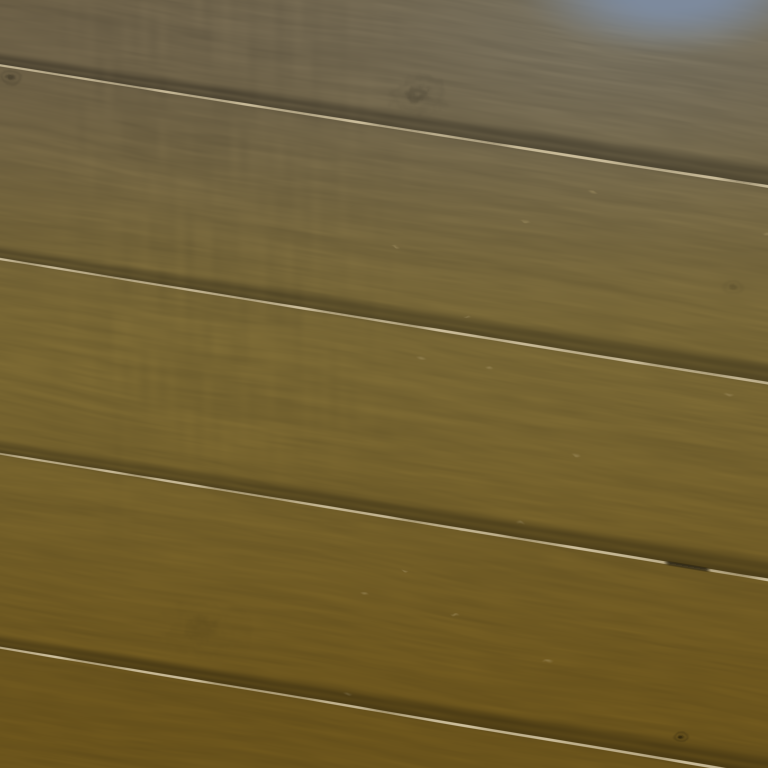
Reproduce this texture procedurally as a Shadertoy shader.

```glsl
// Slanted varnished wood boards with pale seams and a shadowed groove above each.
// A board coordinate v counts seams downward; grain, saw ripples, knots and flecks
// are layered on a vertical colour gradient, with a cool window glare at the top.

// Seam i runs along y = FIRST_SEAM - PITCH*i - (SLOPE + FAN*i)*x
const float FIRST_SEAM = 0.915;
const float PITCH = 0.2527;
const float SLOPE = 0.158;
const float FAN = 0.0033;

const float SEAM_HALF_WIDTH = 0.0014;
const vec2 GROOVE_WIDTH = vec2(0.017, 0.029);   // left, right
const float GROOVE_DEPTH = 0.30;
const float GRAIN_STRENGTH = 0.13;
const float FINE_GRAIN_STRENGTH = 0.05;
const float RIPPLE_STRENGTH = 0.055;
const int FLECK_COUNT = 16;

const vec3 WOOD_LOW = vec3(0.415, 0.325, 0.105);
const vec3 WOOD_MID = vec3(0.460, 0.388, 0.182);
const vec3 WOOD_HIGH = vec3(0.420, 0.368, 0.265);
const vec3 HAZE = vec3(0.500, 0.485, 0.430);
const vec3 GLARE = vec3(0.490, 0.550, 0.640);
const vec3 SEAM_LIGHT = vec3(0.800, 0.745, 0.610);
const vec3 FLECK_LIGHT = vec3(0.640, 0.570, 0.390);

// Knots and stains: centre x, y, radius, darkness
const int KNOT_COUNT = 5;
const vec4 KNOTS[KNOT_COUNT] = vec4[](
    vec4(0.545, 0.877, 0.030, 0.15), vec4(0.885, 0.040, 0.009, 0.50),
    vec4(0.955, 0.625, 0.013, 0.12), vec4(0.014, 0.900, 0.013, 0.30),
    vec4(0.270, 0.180, 0.045, 0.07));
const vec2 CHIP_CENTER = vec2(0.895, 0.257);    // broken stretch of seam
const float CHIP_HALF_LENGTH = 0.032;

float hash(vec2 p) {
    vec3 q = fract(p.xyx * 0.1031);
    q += dot(q, q.yzx + 33.33);
    return fract((q.x + q.y) * q.z);
}

float noise(vec2 p) {
    vec2 i = floor(p), f = fract(p);
    f = f * f * (3.0 - 2.0 * f);
    return mix(mix(hash(i), hash(i + vec2(1, 0)), f.x),
               mix(hash(i + vec2(0, 1)), hash(i + vec2(1, 1)), f.x), f.y);
}

float fbm(vec2 p) {
    float sum = 0.0, amp = 0.5;
    for (int i = 0; i < 4; i++) {
        sum += amp * noise(p);
        p = p * 2.03 + 7.1;
        amp *= 0.5;
    }
    return sum;
}

// Gradient up the wall, plus haze spreading from the glare
vec3 woodColor(vec2 uv) {
    vec3 col = mix(WOOD_LOW, WOOD_MID, smoothstep(0.0, 0.58, uv.y));
    col = mix(col, WOOD_HIGH, smoothstep(0.52, 0.98, uv.y));
    float haze = exp(-3.2 * length((uv - vec2(0.87, 1.02)) * vec2(0.9, 1.6)));
    return mix(col, HAZE, haze);
}

// Brightness factor of the streaks along a board and the ripples across it
float grain(vec2 uv, float v, float board) {
    vec2 p = vec2(uv.x, v) + vec2(board * 5.3 + 20.0, 10.0);
    p.y += 0.06 * noise(p * vec2(4.0, 3.0));
    float streaks = fbm(p * vec2(5.0, 26.0)) - 0.47;
    float fine = noise(p * vec2(24.0, 62.0)) - 0.5;
    float window = smoothstep(0.03, 0.16, uv.x) * (1.0 - smoothstep(0.32, 0.62, uv.x));
    float ripple = (noise(vec2(uv.x * 85.0, v * 4.0)) - 0.5) * window;
    ripple *= smoothstep(0.2, 0.6, uv.y);
    return 1.0 + GRAIN_STRENGTH * streaks + FINE_GRAIN_STRENGTH * fine
               + RIPPLE_STRENGTH * ripple;
}

void mainImage(out vec4 fragColor, in vec2 fragCoord) {
    vec2 uv = fragCoord / iResolution.xy;
    float px = 1.0 / iResolution.y;

    // Board coordinates
    float pitch = PITCH + FAN * uv.x;
    float v = (FIRST_SEAM - uv.y - SLOPE * uv.x) / pitch;
    v += 0.004 * (noise(vec2(uv.x * 5.0, floor(v + 0.5) * 9.0 + 30.0)) - 0.5);
    float board = floor(v);
    float below = fract(v) * pitch;             // distance under the seam above
    float above = pitch - below;                // distance over the seam below

    vec3 col = woodColor(uv) * grain(uv, v, board);
    col *= 0.985 + 0.03 * hash(vec2(board + 11.0, 3.0));

    // Knots with ragged rings
    for (int i = 0; i < KNOT_COUNT; i++) {
        vec4 k = KNOTS[i];
        float r = length((uv - k.xy) * vec2(0.8, 1.25)) / k.z;
        r += 0.9 * (fbm(uv * 65.0) - 0.47);
        float rings = 0.6 + 0.4 * sin(r * 7.0 + 1.0);
        col *= 1.0 - k.w * rings * (1.0 - smoothstep(0.3, 1.2, r));
    }

    // Pale flecks lying along the grain
    for (int i = 0; i < FLECK_COUNT; i++) {
        float n = float(i);
        vec2 c = vec2(mix(0.45, 1.0, hash(vec2(n, 1.7))), mix(0.05, 0.78, hash(vec2(n, 8.3))));
        vec2 d = uv - c;
        d.y += SLOPE * d.x + 0.003 * (noise(uv * 180.0) - 0.5);
        float size = mix(0.001, 0.0025, hash(vec2(n, 4.9)));
        float fleck = 1.0 - smoothstep(0.0, size + px, length(d * vec2(0.4, 1.0)));
        col = mix(col, FLECK_LIGHT, 0.45 * fleck);
    }

    // Groove: soft shadow, faint ridge, dark lip
    float t = above / mix(GROOVE_WIDTH.x, GROOVE_WIDTH.y, uv.x);
    float shadow = 1.0 - smoothstep(0.45, 1.2, t);
    float ridge = exp(-pow((t - 0.38) / 0.16, 2.0));
    col *= 1.0 - GROOVE_DEPTH * shadow + 0.10 * ridge;
    col *= 1.0 - 0.10 * exp(-below / 0.005);

    // Seam light, worn along its length and broken at the chip
    float wear = noise(vec2(uv.x * 28.0, floor(v + 0.5) * 7.0 + 40.0));
    float halfWidth = SEAM_HALF_WIDTH * mix(0.65, 1.15, 0.5 * (wear + uv.x));
    float seam = 1.0 - smoothstep(halfWidth - 0.5 * px, halfWidth + px, min(below, above));
    vec2 chipOffset = abs(uv - CHIP_CENTER);
    float chip = (1.0 - smoothstep(0.7, 1.0, chipOffset.x / CHIP_HALF_LENGTH))
               * (1.0 - smoothstep(0.010, 0.016, chipOffset.y));
    col = mix(col, SEAM_LIGHT, seam * mix(0.65, 1.0, wear) * (1.0 - 0.75 * chip));
    col *= 1.0 - 0.45 * chip * (1.0 - smoothstep(0.001, 0.004, min(below, above)));

    // Cool reflection on the top board
    float glare = length((uv - vec2(0.875, 1.015)) / vec2(0.19, 0.082));
    col = mix(col, GLARE, 0.9 * (1.0 - smoothstep(0.25, 1.15, glare)));

    fragColor = vec4(clamp(col, 0.0, 1.0), 1.0);
}
```
